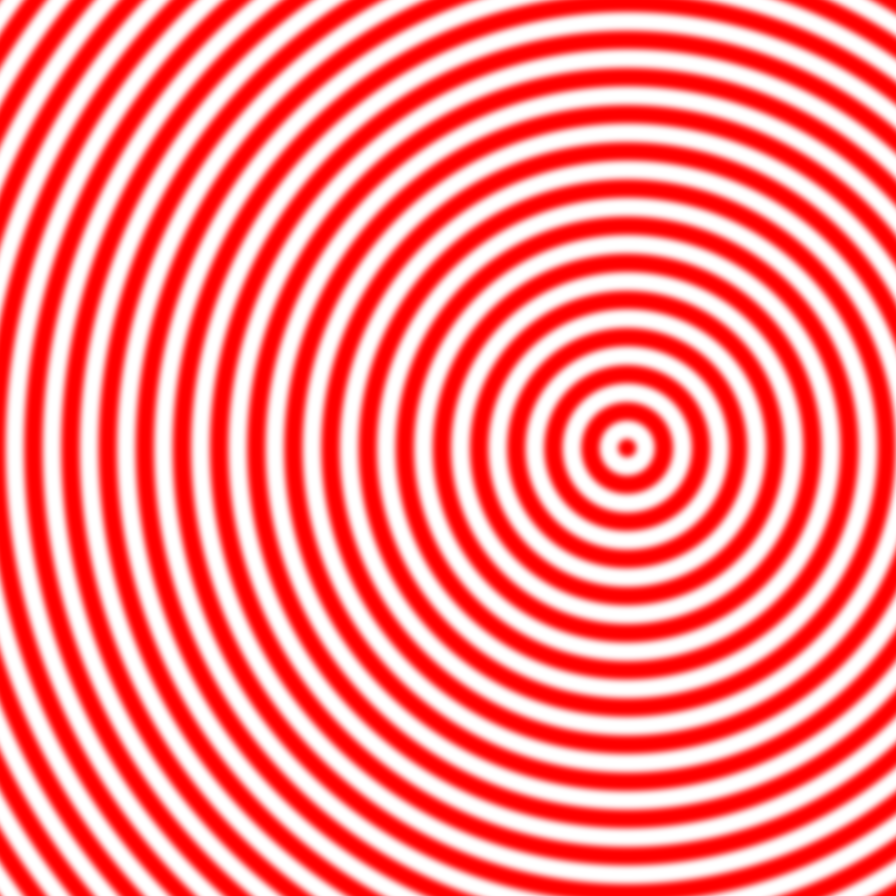
Reproduce this pattern procedurally as a WebGL 2 fragment shader.

```glsl
#version 300 es
precision highp float;
// Concentric red and white rings spreading from a point right of the middle.
// A cosine of the distance to that point, sharpened by smoothstep, gives
// evenly spaced bands with soft edges.

uniform vec2 u_resolution;
out vec4 fragColor;

const float TAU = 6.2831853;
const vec2 RING_CENTER = vec2(0.7, 0.5);
const float RINGS_PER_UNIT = 24.12;
const float RING_PHASE = 0.015;
const vec3 RED = vec3(1.0, 0.0, 0.0);
const vec3 WHITE = vec3(1.0);

// Soft periodic bands: 0 on a ring, 1 midway between two rings.
float ringGap(vec2 point, vec2 center, float frequency, float phase) {
    float cycles = distance(point, center) * frequency + phase;
    return smoothstep(-1.0, 1.0, -cos(TAU * cycles));
}

void main() {
    // Canvas units, with square pixels on any aspect ratio
    vec2 uv = gl_FragCoord.xy / u_resolution;
    vec2 aspect = vec2(u_resolution.x / u_resolution.y, 1.0);

    float gap = ringGap(uv * aspect, RING_CENTER * aspect, RINGS_PER_UNIT, RING_PHASE);
    fragColor = vec4(mix(RED, WHITE, gap), 1.0);
}
```
